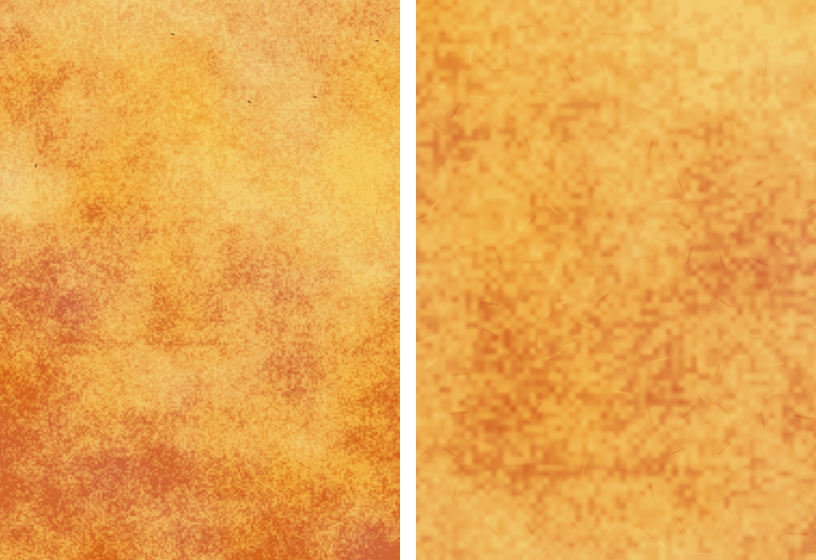
Left: the whole. Right: its middle third, enlarged.
Reproduce this texture procedurally as a Shadertoy shader.

```glsl
// Aged amber paper: a warm tone ramp driven by a vertical fade, cloudy
// stains from layered value noise, fine grain, short fibres, faint
// horizontal creases and a few dark specks.

#define STAIN_SCALE 5.5
#define STAIN_DEPTH 1.25
#define MOTTLE_SCALE 24.0
#define MOTTLE_DEPTH 0.60
#define GRAIN_SCALE 260.0
#define GRAIN_DEPTH 0.52
#define FIBRE_CELLS 44.0
#define FIBRE_DEPTH 0.16
#define CREASE_DEPTH 0.20
#define SPECK_CELLS 8.0
#define TONE_BOTTOM 0.27
#define TONE_TOP 0.70

float hash(vec2 p) {
    vec3 q = fract(vec3(p.xyx) * 0.1031);
    q += dot(q, q.yzx + 33.33);
    return fract((q.x + q.y) * q.z);
}

float noise(vec2 p) {
    vec2 i = floor(p), f = fract(p);
    f = f * f * (3.0 - 2.0 * f);
    return mix(mix(hash(i), hash(i + vec2(1, 0)), f.x),
               mix(hash(i + vec2(0, 1)), hash(i + vec2(1, 1)), f.x), f.y);
}

// Layered noise, centred on zero
float fbm(vec2 p) {
    float sum = 0.0, gain = 0.5;
    for (int i = 0; i < 5; i++) {
        sum += gain * (noise(p) - 0.5);
        p = mat2(0.8, 0.6, -0.6, 0.8) * p * 2.03 + 17.3;
        gain *= 0.5;
    }
    return sum;
}

// Coverage of one randomly placed, randomly turned stroke per cell
float strokes(vec2 p, float cells, float share, vec2 size, float seed) {
    vec2 cell = floor(p * cells);
    vec2 id = cell + seed;
    if (hash(id) > share) return 0.0;
    vec2 centre = 0.35 + 0.3 * vec2(hash(id + 5.1), hash(id + 9.7));
    vec2 d = (fract(p * cells) - centre) / cells;
    float angle = 6.2832 * hash(id + 13.9);
    d = mat2(cos(angle), sin(angle), -sin(angle), cos(angle)) * d;
    d.x -= clamp(d.x, -size.x, size.x);
    float edge = 0.8 / iResolution.y;
    return 1.0 - smoothstep(size.y - edge, size.y + edge, length(d));
}

// Wavering horizontal folds, broken up along their length
float creases(vec2 p) {
    float sum = 0.0;
    for (int i = 0; i < 3; i++) {
        float k = float(i);
        float y = 0.36 + 0.13 * k * k * 0.5
                + 0.09 * fbm(vec2(p.x * 4.0, k * 7.0 + 2.0));
        float d = p.y - y;
        float broken = smoothstep(0.35, 0.75, noise(vec2(p.x * 6.0, k * 11.0)));
        float fold = exp(-abs(d) * 240.0) + 0.6 * exp(-abs(d) * 45.0);
        sum += broken * fold / (1.0 + k);
    }
    return sum;
}

// Burnt orange through amber to pale straw
vec3 paperRamp(float tone) {
    vec3 burnt = vec3(0.84, 0.44, 0.18);
    vec3 amber = vec3(0.93, 0.665, 0.285);
    vec3 straw = vec3(0.95, 0.775, 0.40);
    tone = clamp(tone, -0.1, 1.1);
    return tone < 0.5 ? mix(burnt, amber, tone * 2.0)
                      : mix(amber, straw, tone * 2.0 - 1.0);
}

void mainImage(out vec4 fragColor, in vec2 fragCoord) {
    vec2 p = fragCoord / iResolution.y;
    vec2 uv = fragCoord / iResolution.xy;

    // Broad fade, with darker lower corners
    float tone = mix(TONE_BOTTOM, TONE_TOP, smoothstep(-0.05, 0.75, uv.y));
    float side = abs(uv.x - 0.5) * 2.0;
    tone -= 0.20 * side * side * (1.0 - smoothstep(0.0, 0.6, uv.y));
    tone -= 0.10 * (1.0 - smoothstep(0.0, 0.10, uv.y));

    // Cloudy stains with softly warped outlines
    vec2 warp = vec2(fbm(p * 7.0 + 3.0), fbm(p * 7.0 + 41.0));
    tone += STAIN_DEPTH * fbm((p + 0.10 * warp) * vec2(0.85, 1.1) * STAIN_SCALE + 8.0);
    tone += MOTTLE_DEPTH * fbm(p * MOTTLE_SCALE + 60.0);
    tone -= CREASE_DEPTH * creases(p);

    // Paper grain and fibres
    float grain = noise(p * GRAIN_SCALE) + 0.6 * noise(p * GRAIN_SCALE * 0.47 + 90.0) - 0.8;
    tone += GRAIN_DEPTH * grain;
    tone -= FIBRE_DEPTH * strokes(p, FIBRE_CELLS, 0.35, vec2(0.005, 0.0007), 20.0);
    tone += FIBRE_DEPTH * strokes(p + 0.013, FIBRE_CELLS, 0.30, vec2(0.004, 0.0007), 70.0);

    // Dusty, paler patches shift the hue a little
    vec3 colour = paperRamp(tone);
    float dust = fbm(p * 6.0 + 130.0);
    colour += dust * vec3(-0.03, 0.03, 0.26);

    // Dark specks
    float speck = strokes(p, SPECK_CELLS, 0.08, vec2(0.002, 0.0012), 150.0);
    colour = mix(colour, vec3(0.42, 0.20, 0.08), 0.8 * speck);

    fragColor = vec4(clamp(colour, 0.0, 1.0), 1.0);
}
```
